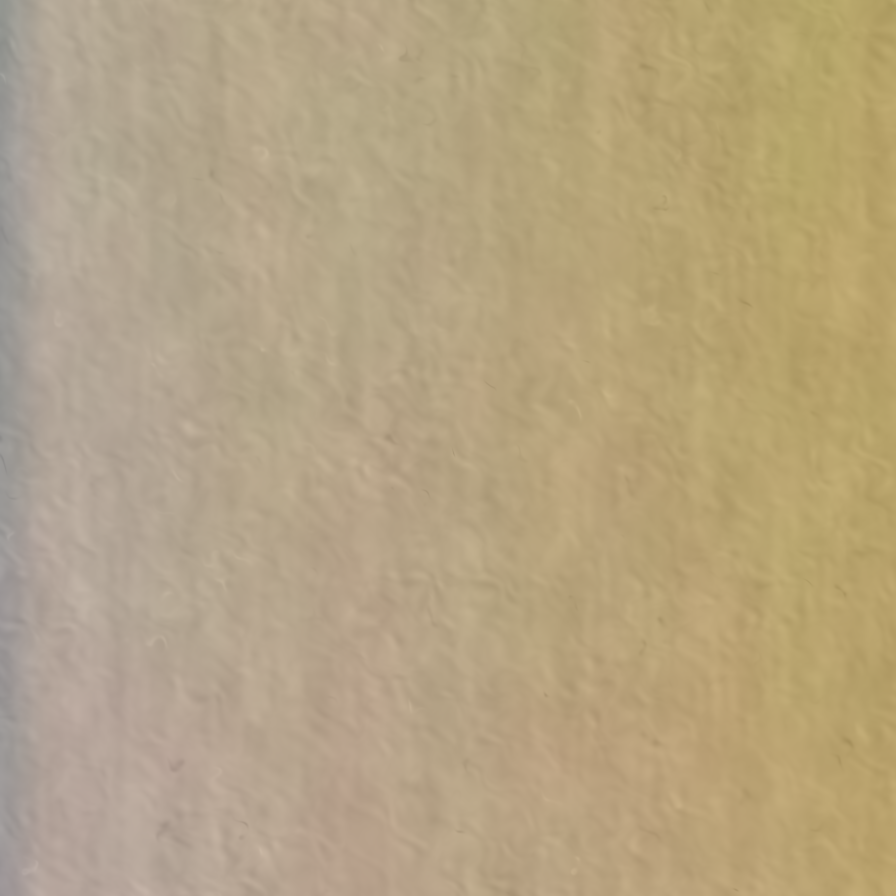
Reproduce this texture procedurally as a three.js fragment shader.

```glsl
// Matte plaster wall in warm side light: grey-pink to ochre, with fine irregular grain.
varying vec2 vUv;

const vec3 EDGE_GREY = vec3(0.590, 0.585, 0.580);
const vec3 PINK_GREY = vec3(0.705, 0.652, 0.608);
const vec3 BEIGE     = vec3(0.712, 0.643, 0.530);
const vec3 SAND      = vec3(0.722, 0.640, 0.470);
const vec3 OCHRE     = vec3(0.722, 0.638, 0.415);
const vec3 TINT      = vec3(-0.014, 0.012, -0.008); // green above, pink below

const vec2  GRAIN_DIR     = vec2(0.77, -0.64); // falls to the right
const vec2  GRAIN_FREQ    = vec2(62.0, 100.0); // along, across
const float GRAIN_AMOUNT  = 0.066;
const float BLOTCH_AMOUNT = 0.046;
const float STREAK_AMOUNT = 0.026;
const float DASH_AMOUNT   = 0.024;
const float FLECK_CELLS   = 34.0;
const float FLECK_CHANCE  = 0.16;
const float FLECK_AMOUNT  = 0.062;

float hash(vec2 p) {
  return fract(sin(dot(p, vec2(127.1, 311.7))) * 43758.5453);
}

float noise(vec2 p) {
  vec2 i = floor(p);
  vec2 f = fract(p);
  f = f * f * (3.0 - 2.0 * f);
  return mix(mix(hash(i), hash(i + vec2(1.0, 0.0)), f.x),
             mix(hash(i + vec2(0.0, 1.0)), hash(i + vec2(1.0, 1.0)), f.x), f.y);
}

float fbm(vec2 p) {
  float sum = 0.0;
  float weight = 0.5;
  for (int i = 0; i < 3; i++) {
    sum += weight * noise(p);
    p = p * 2.03 + 17.3;
    weight *= 0.5;
  }
  return sum / 0.875;
}

// Coordinates along and across the grain.
vec2 toGrain(vec2 p) {
  return vec2(dot(p, GRAIN_DIR), dot(p, vec2(-GRAIN_DIR.y, GRAIN_DIR.x)));
}

// Light falling off from ochre at the right to a grey edge at the left.
vec3 wallColor(vec2 uv) {
  float wobble = 0.12 * (fbm(uv * vec2(7.0, 4.0)) - 0.5);
  float t = uv.x + 0.12 * (uv.y - 0.5) + wobble;
  vec3 color = mix(PINK_GREY, BEIGE, smoothstep(-0.02, 0.46, t));
  color = mix(color, SAND, smoothstep(0.40, 0.76, t));
  color = mix(color, OCHRE, smoothstep(0.64, 1.02, t));
  float edge = 1.0 - smoothstep(-0.01, 0.06, uv.x + 0.08 * wobble);
  color = mix(color, EDGE_GREY, edge);
  float tint = uv.y - 0.5 + 1.3 * (fbm(uv * vec2(10.0, 6.0) + 31.0) - 0.5);
  return color + TINT * tint;
}

// Broken, side-lit grain: bent slanted relief over rounder clumps.
float grain(vec2 uv) {
  vec2 warp = vec2(noise(uv * 38.0), noise(uv * 38.0 + 50.0));
  vec2 p = uv + 0.016 * warp;
  vec2 q = toGrain(p) * GRAIN_FREQ;
  float relief = noise(q) - noise(q + vec2(0.25, 0.75));
  float clumps = fbm(p * 62.0 + 80.0) - 0.5;
  float patchy = mix(0.45, 1.3, noise(uv * 15.0 + 40.0));
  return (0.50 * relief + 0.55 * clumps) * patchy;
}

// Sparse soft marks of uneven shape: mostly pale at the left, dark at the right.
float flecks(vec2 uv) {
  vec2 p = uv * FLECK_CELLS;
  p += 0.7 * vec2(noise(p * 2.3), noise(p * 2.3 + 70.0));
  vec2 cell = floor(p);
  float sum = 0.0;
  for (int y = -1; y <= 1; y++) {
    for (int x = -1; x <= 1; x++) {
      vec2 id = cell + vec2(float(x), float(y));
      vec2 center = id + vec2(hash(id + 3.1), hash(id + 7.7));
      float size = mix(0.4, 1.0, hash(id + 11.9));
      vec2 q = toGrain(p - center) / (size * vec2(0.36, 0.18));
      float present = step(hash(id + 19.3), FLECK_CHANCE);
      float strength = pow(hash(id + 29.7), 2.0) + 0.15;
      float side = center.x / FLECK_CELLS;
      float shade = hash(id + 23.5) < 0.25 + 0.65 * side ? -1.0 : 0.8;
      sum += present * strength * shade * exp(-dot(q, q));
    }
  }
  return sum;
}

void main() {
  vec3 color = wallColor(vUv);
  float light = GRAIN_AMOUNT * grain(vUv);
  light += BLOTCH_AMOUNT * (fbm(vUv * vec2(25.0, 18.0) + 9.0) - 0.5);
  // Faint upright brush marks, long and short
  light += STREAK_AMOUNT * (noise(vUv * vec2(46.0, 3.5) + 60.0) - 0.5);
  light += DASH_AMOUNT * (noise(vUv * vec2(105.0, 22.0) + 130.0) - 0.5);
  light += FLECK_AMOUNT * flecks(vUv);
  gl_FragColor = vec4(color + light * vec3(1.0, 0.98, 0.92), 1.0);
}
```
